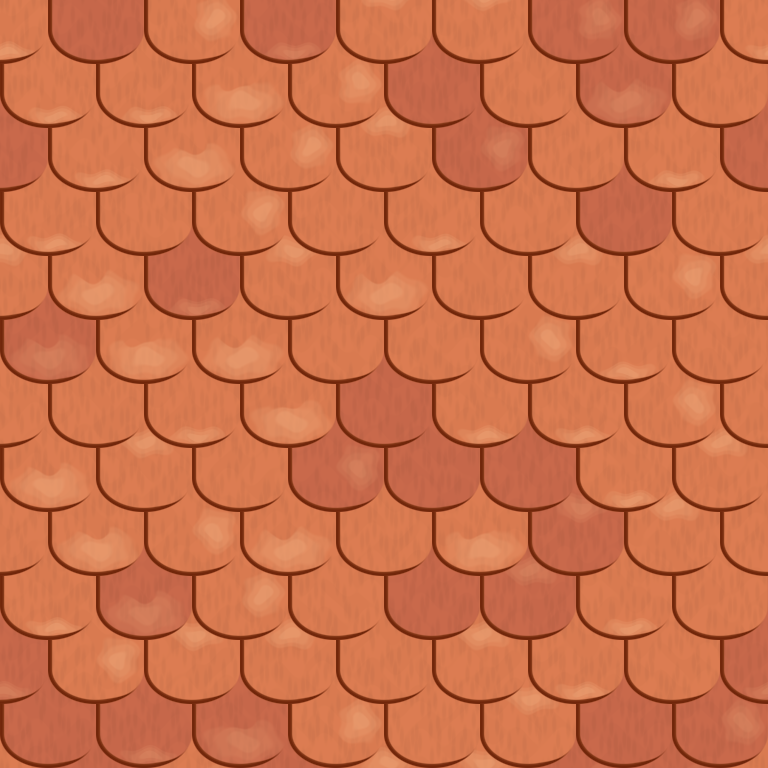
A Shadertoy shader for this pattern:

```glsl
// Clay roof of overlapping round-ended tiles, 8 across and 12 down, in half-offset rows.
// Each tile is an elliptical distance shape with a tapering outline; a hash per tile
// picks its clay and glaze patch, and cellular noise with sines adds the weathering.

const vec2 TILES = vec2(8.0, 12.0);
const float ROW_HEIGHT = 0.6667;     // in tile widths
const float CURVE_HEIGHT = 0.36;     // height of the rounded end
const float LINE_WIDTH = 0.042;
const float RED_SHARE = 0.23;

const vec3 ORANGE_CLAY = vec3(0.850, 0.480, 0.315);
const vec3 RED_CLAY = vec3(0.775, 0.405, 0.290);
const vec3 GLAZE = vec3(0.930, 0.650, 0.470);
const vec3 INK_DARK = vec3(0.44, 0.15, 0.04);
const vec3 INK_LIGHT = vec3(0.53, 0.23, 0.10);

// Glaze patches: centre in xy, radii in zw
const vec4 PATCHES[4] = vec4[4](
    vec4(0.03, 0.27, 0.42, 0.25),    // broad, with a notched top
    vec4(0.06, 0.12, 0.30, 0.10),    // low rim
    vec4(0.04, 0.72, 0.28, 0.15),    // under the row above
    vec4(0.24, 0.47, 0.22, 0.24));   // upper right

float hash(vec2 p) {
    return fract(sin(dot(p, vec2(127.1, 311.7))) * 43758.55);
}

vec2 hash2(vec2 p) {
    return vec2(hash(p), hash(p + 17.3));
}

// Distance to the nearest scattered point
float cellular(vec2 p) {
    vec2 cell = floor(p);
    float nearest = 2.0;
    for (int j = -1; j <= 1; j++)
    for (int i = -1; i <= 1; i++) {
        vec2 c = cell + vec2(i, j);
        nearest = min(nearest, length(c + hash2(c) - p));
    }
    return nearest;
}

// Straight sides above, half ellipse below; bottom tip at the origin
float tileDistance(vec2 q) {
    vec2 p = vec2(max(abs(q.x), 0.001), max(CURVE_HEIGHT - q.y, 0.0));
    vec2 radii = vec2(0.5, CURVE_HEIGHT);
    float k = length(p / radii);
    return k * (k - 1.0) / length(p / (radii * radii));
}

float coverage(float d, float blur) {
    return 1.0 - smoothstep(-blur, blur, d);
}

// Three nested flat layers of glaze, 0 to 1
float glazeLevel(vec2 q, vec4 patchShape) {
    float d = length((q - patchShape.xy) / patchShape.zw);
    return 0.35 * coverage(d - 0.95, 0.08)
         + 0.30 * coverage(d - 0.70, 0.08)
         + 0.35 * coverage(d - 0.38, 0.07);
}

vec3 claySurface(vec2 q, vec2 id) {
    float seed = hash(id + 3.7);
    bool isRed = hash(id + 9.1) < RED_SHARE;
    vec3 clay = isRed ? RED_CLAY : ORANGE_CLAY;

    // Vertical streaks and broad stains
    vec2 shift = 40.0 * hash2(id);
    float streak = 1.0 - smoothstep(0.15, 0.5, cellular(q * vec2(15.0, 3.5) + shift));
    float stain = sin(q.x * 9.0 + shift.x + 1.5 * sin(q.y * 7.0 + shift.y))
                * sin(q.y * 11.0 + shift.y + sin(q.x * 13.0));
    clay *= 1.0 - 0.035 * streak + 0.015 * smoothstep(-0.1, 0.1, stain);

    // Wavy glaze patch on about two tiles in three
    int kind = int(hash(id + 21.4) * 6.0);
    if (kind < 4) {
        vec2 wave = 0.025 * sin(q.yx * vec2(24.0, 19.0) + 6.28 * seed);
        float level = glazeLevel(q + wave, PATCHES[kind]);
        if (kind == 0) {
            float notch = length((q + wave - vec2(-0.04, 0.53)) / vec2(0.20, 0.14));
            level *= smoothstep(0.85, 1.05, notch);
        }
        clay = mix(clay, GLAZE, level * (isRed ? 0.35 : 0.62));
    }
    return clay;
}

// Tile that owns a point in the given row: local position and wrapped index
void locateTile(vec2 p, float row, out vec2 q, out vec2 id) {
    float x = p.x + 0.5 * mod(row, 2.0);
    q = vec2(fract(x) - 0.5, (p.y - row) * ROW_HEIGHT);
    id = vec2(mod(floor(x), TILES.x), mod(row, TILES.y));
}

void mainImage(out vec4 fragColor, in vec2 fragCoord) {
    vec2 p = fragCoord / iResolution.xy * TILES;
    float blur = max(TILES.x / iResolution.x, 0.008);
    float row = floor(p.y);
    vec2 q, id, qBelow, idBelow;
    locateTile(p, row, q, id);
    locateTile(p, row - 1.0, qBelow, idBelow);

    // Upper tile lies over the one in the row below
    float d = tileDistance(q);
    vec3 color = mix(claySurface(qBelow, idBelow), claySurface(q, id), coverage(d, blur));

    // Outline thins out toward the right end of the curve
    float width = LINE_WIDTH * (1.0 - smoothstep(0.10, 0.47, q.x));
    float line = coverage(d, blur) - coverage(d + width, blur);
    vec3 ink = mix(INK_DARK, INK_LIGHT, smoothstep(0.4, 1.0, -d / LINE_WIDTH));
    fragColor = vec4(mix(color, ink, clamp(line * 1.15, 0.0, 1.0)), 1.0);
}
```
